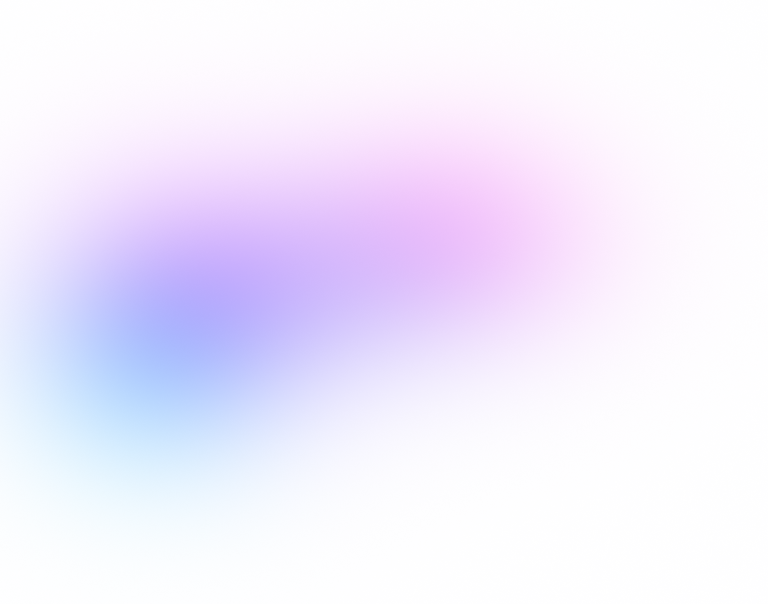
A Shadertoy shader for this background:

```glsl
// Soft blurred glow of cyan, violet and pink on a near-white ground.

// Blobs: centre (xy) and spread (zw), in units of the canvas height
const vec4 CYAN_BLOB   = vec4(0.257, 0.411, 0.158, 0.141);
const vec4 INDIGO_BLOB = vec4(0.564, 0.527, 0.199, 0.124);
const vec4 VIOLET_BLOB = vec4(0.323, 0.514, 0.182, 0.152);
const vec4 PINK_BLOB   = vec4(0.738, 0.610, 0.182, 0.133);

// Light that each blob takes away from the ground
const vec3 CYAN_INK   = vec3(0.30, 0.03, 0.00);
const vec3 INDIGO_INK = vec3(0.14, 0.04, 0.00);
const vec3 VIOLET_INK = vec3(0.00, 0.27, 0.005);
const vec3 PINK_INK   = vec3(0.00, 0.21, 0.015);

const vec3 GROUND = vec3(0.997, 0.997, 0.999);
const float ASPECT = 1.2736;     // proportions in which the blobs are laid out
const float DITHER = 1.0 / 255.0;

// Elliptical Gaussian falloff
float glow(vec2 p, vec4 blob) {
    vec2 d = (p - blob.xy) / blob.zw;
    return exp(-0.5 * dot(d, d));
}

float hash(vec2 p) {
    vec3 q = fract(p.xyx * 0.1031);
    q += dot(q, q.yzx + 33.33);
    return fract((q.x + q.y) * q.z);
}

void mainImage(out vec4 fragColor, in vec2 fragCoord) {
    vec2 p = fragCoord / iResolution.xy * vec2(ASPECT, 1.0);

    // Overlapping inks
    vec3 ink = CYAN_INK * glow(p, CYAN_BLOB)
             + INDIGO_INK * glow(p, INDIGO_BLOB)
             + VIOLET_INK * glow(p, VIOLET_BLOB)
             + PINK_INK * glow(p, PINK_BLOB);

    // Faint dither against banding
    float grain = (hash(fragCoord) - 0.5) * DITHER;
    fragColor = vec4(clamp(GROUND - ink + grain, 0.0, 1.0), 1.0);
}
```
